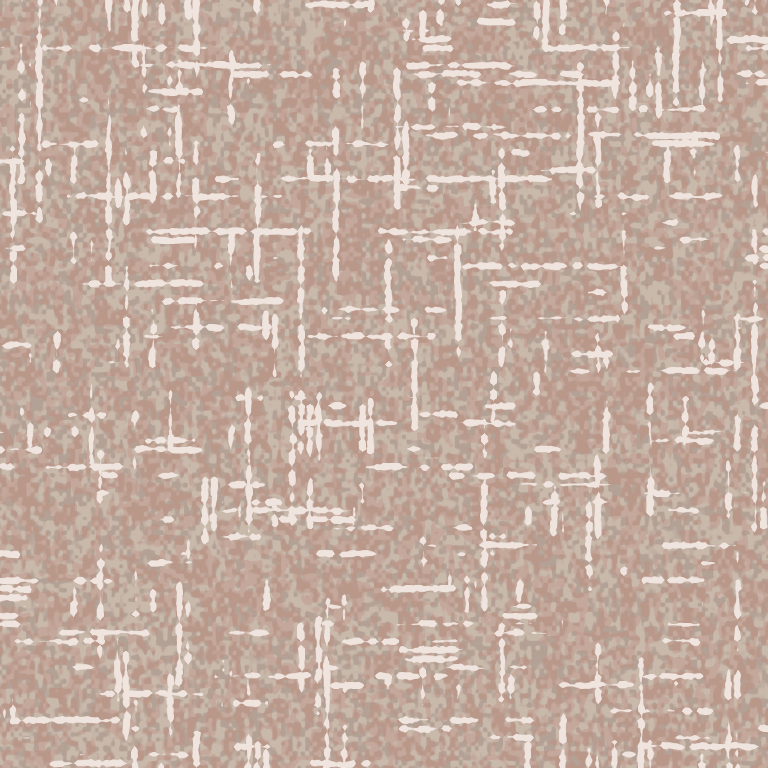
A WebGL 2 fragment shader for this texture:

```glsl
#version 300 es
precision highp float;
// Two-tone woven cloth crossed by broken, beaded white threads.

uniform vec2 u_resolution;
out vec4 fragColor;

const vec3 ROSE_DARK   = vec3(0.725, 0.595, 0.540);
const vec3 ROSE_LIGHT  = vec3(0.770, 0.660, 0.610);
const vec3 BEIGE_DARK  = vec3(0.705, 0.630, 0.585);
const vec3 BEIGE_LIGHT = vec3(0.785, 0.725, 0.670);
const vec3 WHITE       = vec3(0.940, 0.895, 0.875);
const float LANES = 88.0;

float hash(vec2 cell) {
    uvec2 k = uvec2(ivec2(cell)) * uvec2(1597334677u, 3812015801u);
    uint h = (k.x ^ k.y) * 1597334677u;
    h = (h ^ (h >> 15)) * 2246822519u;
    h ^= h >> 13;
    return float(h >> 8) / 16777216.0;
}

float noise(vec2 p) {
    vec2 cell = floor(p);
    vec2 f = fract(p);
    f = f * f * (3.0 - 2.0 * f);
    float low  = mix(hash(cell), hash(cell + vec2(1, 0)), f.x);
    float high = mix(hash(cell + vec2(0, 1)), hash(cell + vec2(1, 1)), f.x);
    return mix(low, high, f.y);
}

// Coverage of beaded threads running along p.y, one per lane across p.x.
float beadedThreads(vec2 p, float seed, float pixel) {
    float x = p.x * LANES;
    float lane = floor(x) + seed;
    float wobble = 0.2 * (noise(vec2(lane + 300.0, p.y * 45.0)) - 0.5);
    float across = abs(fract(x) - 0.5 - wobble);

    // Long runs decide where a thread surfaces; beads vary its width.
    float run = 0.75 * noise(vec2(lane, p.y * 9.0))
              + 0.25 * noise(vec2(lane + 600.0, p.y * 28.0));
    float bead = noise(vec2(lane + 900.0, p.y * 105.0));
    float width = min(0.85 * bead - 0.12, 0.38);
    float halfWidth = mix(-0.6, width, smoothstep(0.67, 0.75, run));

    float rough = 0.22 * (noise(p * 210.0 + seed) - 0.5);
    float edge = 0.75 * pixel * LANES;
    return 1.0 - smoothstep(-edge, edge, across - halfWidth + rough);
}

// Interlaced grain: short upright and level fibres over faint streaks.
float weave(vec2 p) {
    float upright = noise(p * vec2(165.0, 72.0));
    float level = noise(p * vec2(75.0, 150.0) + 400.0);
    float streak = noise(p * vec2(LANES, 14.0) + 800.0);
    float cloud = noise(p * 18.0 + 1200.0);
    return 0.55 * upright + 0.45 * level
         + 0.18 * (streak - 0.5) + 0.10 * (cloud - 0.5);
}

vec3 cloth(vec2 p) {
    float grain = weave(p);
    float beige = smoothstep(0.47, 0.57, grain);
    float fibre = noise(p * vec2(190.0, 160.0) + 1600.0);
    float light = smoothstep(0.32, 0.68, fibre + 0.3 * (grain - 0.5));
    vec3 rose = mix(ROSE_DARK, ROSE_LIGHT, light);
    return mix(rose, mix(BEIGE_DARK, BEIGE_LIGHT, light), beige);
}

void main() {
    float side = min(u_resolution.x, u_resolution.y);
    vec2 p = gl_FragCoord.xy / side;
    float pixel = 1.0 / side;

    float warp = beadedThreads(p, 2000.0, pixel);
    float weft = beadedThreads(p.yx, 5000.0, pixel);
    fragColor = vec4(mix(cloth(p), WHITE, max(warp, weft)), 1.0);
}
```
